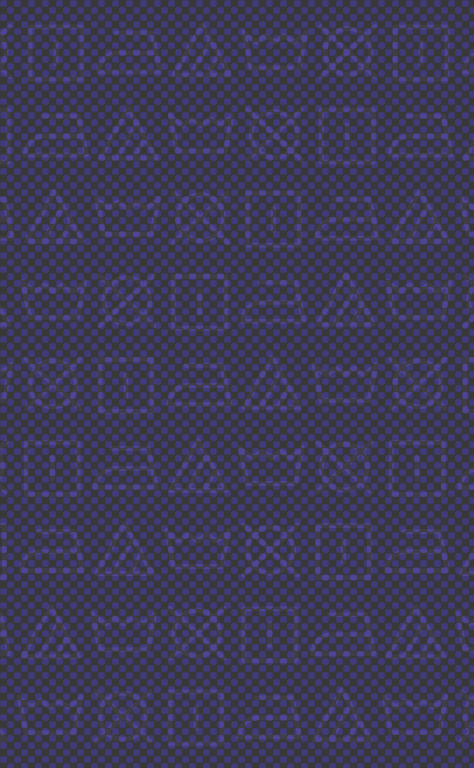
Reproduce this pattern procedurally as a WebGL 1 fragment shader.

```glsl
precision highp float;
uniform vec2 u_resolution;

float segment(vec2 p, vec2 a, vec2 b) {
  vec2 pa = p - a, ba = b - a;
  return length(pa - ba * clamp(dot(pa, ba) / dot(ba, ba), 0.0, 1.0));
}

float boxEdge(vec2 p, vec2 halfSize) {
  vec2 q = abs(p) - halfSize;
  return abs(length(max(q, 0.0)) + min(max(q.x, q.y), 0.0));
}

// Each symbol returns the distance to its centre lines, with y pointing down.
float drySquare(vec2 p) {
  return min(boxEdge(p, vec2(26.0)), segment(p, vec2(0.0, -11.0), vec2(0.0, 11.0)));
}

float iron(vec2 p) {
  float d = segment(p, vec2(-30.0, 19.0), vec2(31.0, 19.0));
  d = min(d, segment(p, vec2(31.0, 19.0), vec2(23.0, -20.0)));
  d = min(d, segment(p, vec2(23.0, -20.0), vec2(-13.0, -20.0)));
  d = min(d, segment(p, vec2(-11.0, 0.0), vec2(26.0, 0.0)));
  vec2 q = p - vec2(-11.0, 19.0);
  if (q.x < 0.0 && q.y < 0.0) d = min(d, abs(length(q) - 19.0));
  return d;
}

float bleachTriangle(vec2 p) {
  vec2 apex = vec2(0.0, -28.0);
  float d = segment(p, vec2(-28.0, 22.0), vec2(28.0, 22.0));
  d = min(d, segment(p, apex, vec2(28.0, 22.0)));
  // The left side and two parallel stripes ending on the right side
  for (int i = 0; i < 3; i++) {
    float t = float(i) * 0.3;
    d = min(d, segment(p, vec2(-28.0 + 56.0 * t, 22.0), mix(apex, vec2(28.0, 22.0), t)));
  }
  return d;
}

float washTub(vec2 p) {
  vec2 q = vec2(abs(p.x), p.y);
  float d = segment(q, vec2(0.0, 15.0), vec2(24.0, 15.0));
  d = min(d, segment(q, vec2(24.0, 15.0), vec2(31.0, -21.0)));
  float wave = -14.0 + 2.6 * cos(q.x * 0.34);
  return min(d, max(abs(p.y - wave) * 0.8, q.x - 28.0));
}

float crossedCircle(vec2 p) {
  vec2 q = abs(p + vec2(0.0, 1.5));
  return min(abs(length(q) - 23.0), segment(q, vec2(0.0), vec2(27.0, 25.0)));
}

float symbol(vec2 p, float kind) {
  if (kind < 0.5) return drySquare(p);
  if (kind < 1.5) return iron(p);
  if (kind < 2.5) return bleachTriangle(p);
  if (kind < 3.5) return washTub(p);
  return crossedCircle(p);
}

// Rounded dots on alternate squares of a fine grid
float checkerDots(vec2 p, float pixel) {
  vec2 g = p / 7.0;
  vec2 cell = floor(g);
  vec2 q = abs(g - cell - 0.5) - 0.2;
  float d = length(max(q, 0.0)) - 0.27;
  float blur = max(0.08, pixel / 7.0 * 0.6);
  float even = 1.0 - mod(cell.x + cell.y, 2.0);
  return even * (1.0 - smoothstep(-blur, blur, d));
}

void main() {
  // The canvas is 768 units tall, measured from the top left
  float pixel = 768.0 / u_resolution.y;
  vec2 p = vec2(gl_FragCoord.x, u_resolution.y - gl_FragCoord.y) * pixel;

  // Rows of five symbols, each row stepping one symbol along
  float row = floor((p.y - 53.0) / 83.1 + 0.5);
  float x = p.x - 56.0 + 0.75 * row;
  float column = floor(x / 73.0 + 0.5);
  vec2 local = vec2(x - column * 73.0, p.y - 53.0 - row * 83.1);
  float kind = mod(column + row, 5.0);
  float d = symbol(local, kind);
  float line = 1.0 - smoothstep(-0.6 * pixel, 0.6 * pixel, d - 2.4);

  // Lines lift both the ground and the dots
  vec3 ground = mix(vec3(0.22), vec3(0.25, 0.24, 0.28), line);
  vec3 dot = mix(vec3(0.25, 0.23, 0.48), vec3(0.31, 0.27, 0.59), line);
  gl_FragColor = vec4(mix(ground, dot, checkerDots(p, pixel)), 1.0);
}
```
